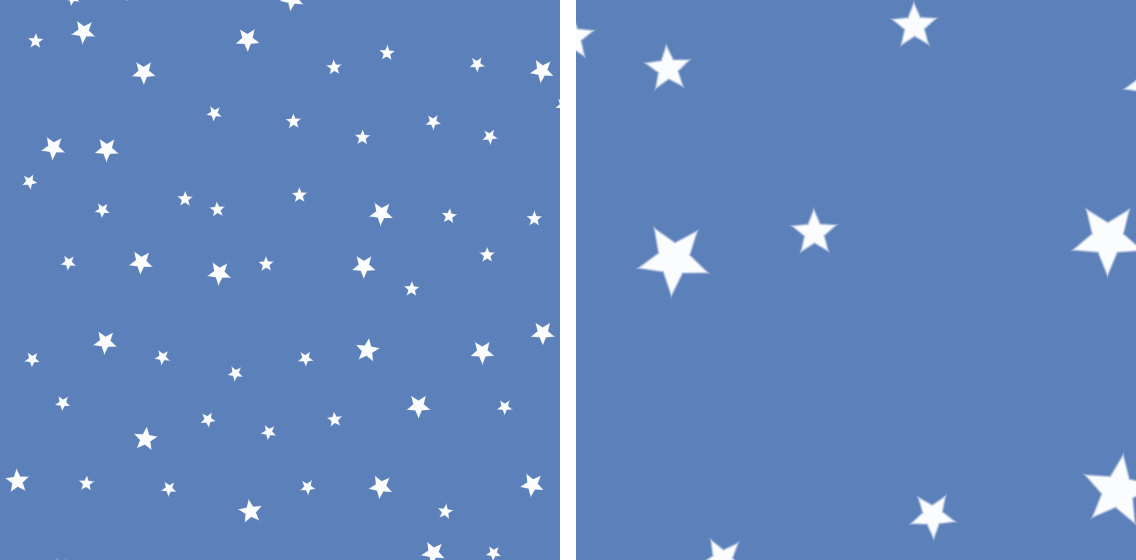
Left, the full canvas; right, a detail of the centre.
Reproduce this pattern procedurally as a Shadertoy shader.

```glsl
// Scattered white five-pointed stars in two sizes on a flat blue ground.
// A brick-staggered grid holds one jittered star per cell; hashes choose
// its size, whether it points up or down, and a slight tilt.

const vec3 BLUE_GROUND = vec3(0.361, 0.500, 0.725);
const vec3 STAR_WHITE = vec3(0.985, 0.990, 0.995);

const float CELLS = 7.5;            // cells across the canvas
const vec2 GRID_SHIFT = vec2(3.3, 5.7);
const float JITTER = 0.62;          // range of star centres within a cell
const float LARGE_RADIUS = 0.0218;  // centre to tip, in canvas units
const float SMALL_RADIUS = 0.0138;
const float LARGE_SHARE = 0.43;
const float LARGE_DOWN_SHARE = 0.74;
const float SMALL_DOWN_SHARE = 0.47;
const float MAX_TILT = 0.15;        // radians
const float VALLEY_RATIO = 0.45;    // inner radius over outer radius
const float EDGE_SOFTNESS = 0.0012;

const float PI = 3.14159265;
const float HALF_SECTOR = PI / 5.0;

// Four independent values in 0..1 for each cell
vec4 hash4(vec2 cell) {
    vec4 h = fract(cell.xyxy * vec4(0.1031, 0.1030, 0.0973, 0.1099));
    h += dot(h, h.wzxy + 33.33);
    return fract((h.xxyz + h.yzzw) * h.zywx);
}

// Distance to a star's edges, with one tip on the positive y axis
float starDistance(vec2 p, float radius) {
    float angle = mod(atan(p.x, p.y) + HALF_SECTOR, 2.0 * HALF_SECTOR) - HALF_SECTOR;
    vec2 folded = length(p) * vec2(cos(angle), abs(sin(angle)));
    vec2 tip = vec2(radius, 0.0);
    vec2 valley = radius * VALLEY_RATIO * vec2(cos(HALF_SECTOR), sin(HALF_SECTOR));
    vec2 edge = valley - tip;
    return dot(folded - tip, normalize(vec2(edge.y, -edge.x)));
}

vec2 rotate(vec2 p, float angle) {
    float c = cos(angle), s = sin(angle);
    return vec2(c * p.x - s * p.y, s * p.x + c * p.y);
}

void mainImage(out vec4 fragColor, in vec2 fragCoord) {
    float canvas = min(iResolution.x, iResolution.y);

    // Staggered cells
    vec2 grid = fragCoord / canvas * CELLS + GRID_SHIFT;
    grid.x += 0.5 * mod(floor(grid.y), 2.0);
    vec2 cell = floor(grid);

    // Position within the cell, back in canvas units
    vec2 centre = 0.5 + JITTER * (hash4(cell + 71.0).xy - 0.5);
    vec2 local = (fract(grid) - centre) / CELLS;

    // Size and direction
    vec4 traits = hash4(cell + 19.0);
    bool isLarge = traits.x < LARGE_SHARE;
    float radius = isLarge ? LARGE_RADIUS : SMALL_RADIUS;
    float downShare = isLarge ? LARGE_DOWN_SHARE : SMALL_DOWN_SHARE;
    float angle = traits.y < downShare ? PI : 0.0;
    angle += MAX_TILT * (2.0 * traits.z - 1.0);

    // Smooth coverage
    float d = starDistance(rotate(local, angle), radius);
    float softness = max(EDGE_SOFTNESS, 0.7 / canvas);
    float coverage = 1.0 - smoothstep(-softness, softness, d);

    fragColor = vec4(mix(BLUE_GROUND, STAR_WHITE, coverage), 1.0);
}
```
